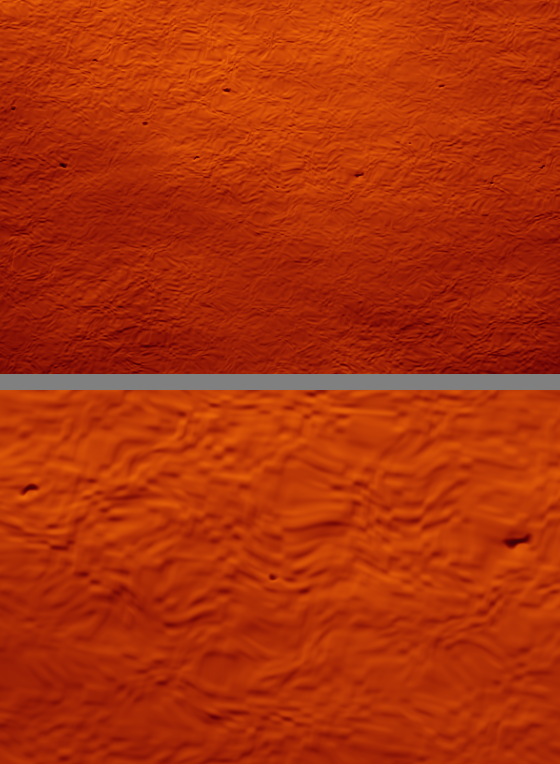
Top, the full canvas; bottom, a detail of the centre.
Reproduce this texture procedurally as a Shadertoy shader.

```glsl
// Tone is the red level; green and blue follow from it
const float TONE_BOTTOM = 0.575;
const float TONE_TOP = 0.805;
const float VIGNETTE = 0.085;
const float MOTTLE = 0.19;
const float STREAK = 0.10;
const float GRAIN_CONTRAST = 0.185;
const float GRAIN_FREQ = 36.0;      // coarsest grain, cells per canvas height
const float GRAIN_STRETCH = 1.35;   // horizontal elongation
const float LIGHT_STEP = 0.0036;    // relief sampling distance
const float SCRATCH_CONTRAST = 0.09;
const vec2 SCRATCH_CENTER = vec2(0.27, 0.22);
const int PIT_COUNT = 12;
const float PIT_DEPTH = 0.5;

float hash(vec2 p) {
    vec3 q = fract(vec3(p.xyx) * 0.1031);
    q += dot(q, q.yzx + 33.33);
    return fract((q.x + q.y) * q.z);
}

float noise(vec2 p) {
    vec2 i = floor(p), f = fract(p);
    f = f * f * f * (f * (f * 6.0 - 15.0) + 10.0);
    return mix(mix(hash(i), hash(i + vec2(1, 0)), f.x),
               mix(hash(i + vec2(0, 1)), hash(i + vec2(1, 1)), f.x), f.y);
}

mat2 rotation(float angle) {
    float c = cos(angle), s = sin(angle);
    return mat2(c, s, -s, c);
}

float fbm(vec2 p) {
    float sum = 0.0, amp = 0.5;
    for (int i = 0; i < 4; i++) {
        sum += amp * noise(p);
        p = rotation(0.5) * p * 2.05 + 17.3;
        amp *= 0.5;
    }
    return sum / 0.9375;
}

// Plaster surface: octaves of nearly equal strength, domain gently warped
float plasterHeight(vec2 p) {
    p = p * vec2(1.0 / GRAIN_STRETCH, 1.0) * GRAIN_FREQ + 40.0;
    p += 0.7 * vec2(noise(p * 0.7 + 3.0), noise(p * 0.7 + 61.0));
    float sum = 0.0;
    for (int i = 0; i < 3; i++) {
        p = rotation(1.1) * p;
        sum += noise(p);
        p = p * 1.95 + 11.7;
    }
    return sum;
}

// Relief lit from above, slightly from the left
float plasterLight(vec2 p) {
    vec2 toLight = LIGHT_STEP * vec2(-0.3, 1.0);
    float slope = plasterHeight(p) - plasterHeight(p + toLight);
    return slope - 0.35 * slope * slope;
}

// Fine diagonal trowel marks inside a soft patch
float scratches(vec2 p) {
    vec2 d = p - SCRATCH_CENTER;
    vec2 q = rotation(-0.65 - 0.5 * d.x) * d;
    float patchMask = exp(-dot(d * vec2(5.0, 7.0), d * vec2(5.0, 7.0)));
    return patchMask * (noise(q * vec2(6.0, 95.0) + 70.0) - 0.5);
}

// Small torn holes: dark below the upper rim, lit on the lower lip
float pits(vec2 p, float aspect) {
    float tone = 0.0;
    vec2 ragged = 0.007 * (vec2(noise(p * 110.0), noise(p * 110.0 + 31.0)) - 0.5);
    for (int i = 0; i < PIT_COUNT; i++) {
        float id = float(i);
        float column = fract(0.17 + 0.618 * id);
        vec2 center = vec2(aspect * column, mix(0.45, 0.98, hash(vec2(id, 8.1))));
        float size = mix(0.4, 1.0, pow(hash(vec2(id, 5.3)), 2.0));
        vec2 radius = size * vec2(0.018, 0.008);
        vec2 d = rotation(0.6 * (hash(vec2(id, 9.9)) - 0.6)) * (p - center + ragged);
        float hole = 1.0 - smoothstep(0.2, 1.2, length(d / radius));
        vec2 below = (d + vec2(0.0, radius.y * 1.3)) / radius;
        float lip = exp(-dot(below, below));
        tone += 0.09 * lip * (1.0 - hole) - PIT_DEPTH * mix(0.5, 1.0, size) * hole;
    }
    return tone;
}

vec3 rustColor(float tone) {
    float t = tone - 0.46;
    float green = 0.036 + 0.46 * t + 0.74 * t * t;
    return vec3(tone, max(green, 0.012), 0.018 + 0.03 * max(t, 0.0));
}

void mainImage(out vec4 fragColor, in vec2 fragCoord) {
    vec2 uv = fragCoord / iResolution.xy;
    float aspect = iResolution.x / iResolution.y;
    vec2 p = vec2(uv.x * aspect, uv.y);

    // Broad lighting
    float side = 2.0 * uv.x - 0.96;
    float tone = mix(TONE_BOTTOM, TONE_TOP, uv.y) - VIGNETTE * side * side;

    // Cloudy wash and wavering brush streaks
    vec2 bent = p + vec2(0.0, 0.08 * noise(p * 2.5 + 5.0));
    tone += MOTTLE * (fbm(bent * vec2(2.2, 4.5) + 9.0) - 0.5);
    tone += STREAK * (fbm(bent * vec2(5.0, 24.0) + 52.0) - 0.5);

    // Grain, rougher in some areas than in others
    float roughness = mix(0.7, 1.35, smoothstep(0.25, 0.75, fbm(bent * vec2(3.0, 5.0) + 23.0)));
    tone += GRAIN_CONTRAST * roughness * plasterLight(p);

    tone += SCRATCH_CONTRAST * scratches(p) + pits(p, aspect);
    fragColor = vec4(rustColor(clamp(tone, 0.06, 0.95)), 1.0);
}
```
